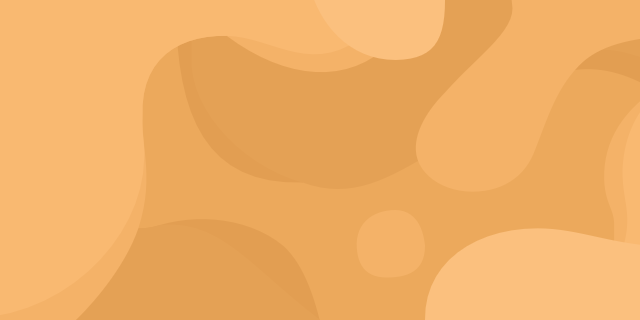
A Shadertoy shader for this background:

```glsl
#define GRID 384.0                      // design units per canvas height
#define STEPS 14                        // segments per curve
#define BASE vec3(0.925, 0.663, 0.361)
#define SHADE vec3(0.896, 0.632, 0.334)
#define DEEP vec3(0.886, 0.620, 0.322)
#define LIGHT vec3(0.957, 0.698, 0.408)
#define BRIGHT vec3(0.976, 0.725, 0.445)
#define PALE vec3(0.985, 0.753, 0.494)

// Path state: sample point, pen, first point, squared distance, inside sign
vec2 point, pen, origin;
float nearest, side;
vec3 color;

void start(float x, float y) {
    pen = origin = vec2(x, y);
    nearest = 1e9;
    side = 1.0;
}

// Straight edge: updates the distance and flips the sign at each crossing
void line(float x, float y) {
    vec2 next = vec2(x, y), edge = next - pen, offset = point - pen;
    float along = clamp(dot(offset, edge) / max(dot(edge, edge), 1e-6), 0.0, 1.0);
    vec2 gap = offset - edge * along;
    nearest = min(nearest, dot(gap, gap));
    if ((pen.y > point.y) != (next.y > point.y)) {
        float crossing = pen.x + edge.x * offset.y / edge.y;
        if (point.x < crossing) side = -side;
    }
    pen = next;
}

// Cubic Bezier edge with two handles and an end point
void curve(float bx, float by, float cx, float cy, float dx, float dy) {
    vec2 a = pen, b = vec2(bx, by), c = vec2(cx, cy), d = vec2(dx, dy);
    for (int i = 1; i <= STEPS; i++) {
        float t = float(i) / float(STEPS), s = 1.0 - t;
        vec2 q = s * s * s * a + 3.0 * s * t * (s * b + t * c) + t * t * t * d;
        line(q.x, q.y);
    }
}

// Closes the path and fills it with a soft edge one pixel wide
void paint(vec3 ink) {
    line(origin.x, origin.y);
    float pixel = GRID / iResolution.y;
    color = mix(color, ink, clamp(0.5 - side * sqrt(nearest) / pixel, 0.0, 1.0));
}

// Darker hollows
void paintHollows() {
    start(213., 40.); line(213., 55.);
    curve(222., 160., 262., 222., 363., 219.);
    line(363., 40.);
    paint(DEEP);

    start(230., -10.); line(230., 80.);
    curve(235., 140., 295., 200., 363., 219.);
    curve(415., 238., 455., 220., 502., 193.);
    line(560., 150.); line(640., -10.);
    paint(SHADE);

    start(80., 394.); line(150., 274.); line(166., 274.);
    curve(178., 274., 185., 272., 192., 270.);
    curve(240., 256., 300., 262., 340., 295.);
    curve(362., 315., 376., 350., 386., 394.);
    paint(DEEP);

    start(80., 394.); line(150., 274.); line(166., 274.);
    curve(178., 274., 185., 272., 192., 270.);
    curve(265., 263., 300., 320., 384., 384.);
    line(386., 394.);
    paint(SHADE);

    start(690., 84.);
    curve(720., 80., 750., 88., 780., 105.);
    line(780., 10.); line(690., 70.);
    paint(DEEP);

    start(718., 60.);
    curve(740., 58., 760., 66., 780., 72.);
    line(780., 10.);
    paint(SHADE);
}

// Left bank, shared by the light rim and the bright area
void leftBank() {
    curve(215., 42., 168., 70., 171., 140.);
}

void paintLeft() {
    start(-10., -10.); line(460., -10.); line(449., 68.);
    curve(400., 100., 335., 90., 272., 43.);
    leftBank();
    curve(170., 180., 185., 215., 166., 274.);
    curve(152., 315., 118., 358., 91., 384.);
    line(82., 394.); line(-10., 394.);
    paint(LIGHT);

    start(-10., -10.); line(430., -10.); line(420., 54.);
    curve(365., 84., 322., 44., 272., 43.);
    leftBank();
    curve(170., 160., 174., 175., 173., 190.);
    curve(172., 275., 95., 365., -10., 380.);
    paint(BRIGHT);
}

void paintRight() {
    // Hanging lobe
    start(780., -10.); line(613., -10.); line(615., 10.);
    curve(615., 40., 570., 70., 535., 110.);
    curve(512., 133., 498., 158., 499., 180.);
    curve(500., 208., 530., 230., 567., 230.);
    curve(602., 230., 628., 213., 640., 185.);
    curve(655., 148., 665., 112., 690., 84.);
    curve(710., 60., 740., 50., 780., 45.);
    paint(LIGHT);

    // Side swell and its inner layer
    start(780., 112.);
    curve(742., 140., 724., 175., 725., 215.);
    curve(726., 245., 737., 250., 737., 270.);
    line(737., 300.); line(780., 300.);
    paint(LIGHT);
    start(778., 122.);
    curve(757., 145., 748., 175., 747., 205.);
    curve(747., 245., 760., 255., 747., 300.);
    line(780., 300.);
    paint(BRIGHT);
}

void paintBlobs() {
    start(475., 252.);
    curve(500., 253., 508., 275., 510., 295.);
    curve(510., 325., 490., 333., 464., 333.);
    curve(438., 333., 428., 317., 428., 292.);
    curve(429., 265., 450., 252., 475., 252.);
    paint(LIGHT);

    start(373., -10.); line(377., 0.);
    curve(392., 38., 425., 72., 475., 72.);
    curve(520., 71., 534., 50., 534., 0.);
    line(534., -10.);
    paint(PALE);

    start(510., 394.); line(510., 384.);
    curve(509., 315., 570., 274., 645., 274.);
    curve(690., 274., 725., 290., 780., 295.);
    line(780., 394.);
    paint(PALE);
}

void mainImage(out vec4 fragColor, in vec2 fragCoord) {
    point = fragCoord / iResolution.y * GRID;
    point.y = GRID - point.y;           // shapes are laid out from the top
    color = BASE;
    paintHollows();
    paintLeft();
    paintRight();
    paintBlobs();
    fragColor = vec4(color, 1.0);
}
```
